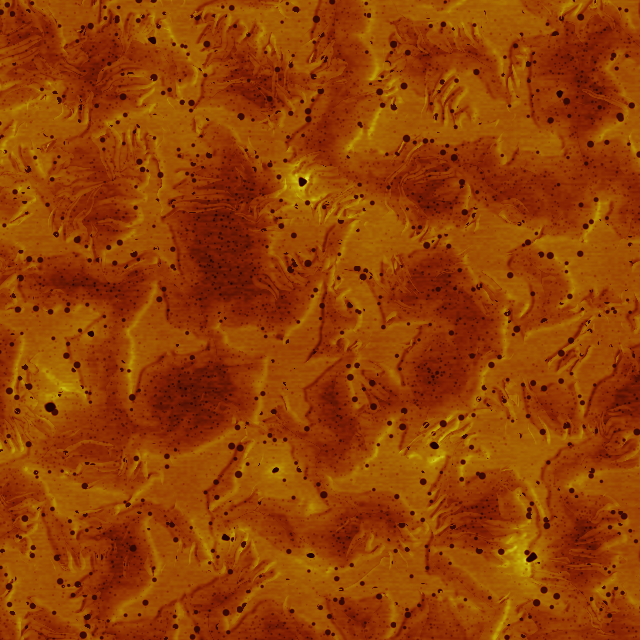
Write a Shadertoy shader that draws this texture.

```glsl
// Microscope height map of a thin film: raised branching islands over a darker
// ground, with side-lit rims, pits strung along the edges and glowing peaks.
// Islands are tapered arms per grid cell; height is then mapped to a colour ramp.

const float ISLAND_GRID = 5.6;     // islands across the canvas
const float ISLAND_HEIGHT = 0.61;
const float SHORE_HEIGHT = 0.47;   // ground next to an island
const float BASIN_HEIGHT = 0.20;   // ground far from islands
const float RIM_WIDTH = 0.0055;
const float GROOVE_WIDTH = 0.0034;
const float PEAK_GRID = 5.0;
const float PEAK_CHANCE = 0.42;
const vec2 LIGHT = vec2(-0.94, 0.34);
const float TAU = 6.2832;

const vec3 RAMP[8] = vec3[8](
    vec3(0.12, 0.01, 0.01), vec3(0.31, 0.06, 0.01), vec3(0.51, 0.12, 0.01),
    vec3(0.59, 0.22, 0.01), vec3(0.63, 0.33, 0.01), vec3(0.67, 0.44, 0.01),
    vec3(0.74, 0.63, 0.02), vec3(0.88, 0.87, 0.22));

vec2 hash2(vec2 p) {
    vec3 q = fract(p.xyx * vec3(0.1031, 0.1030, 0.0973));
    q += dot(q, q.yzx + 33.33);
    return fract((q.xx + q.yz) * q.zy);
}

float noise(vec2 p) {
    vec2 i = floor(p), f = fract(p);
    f = f * f * (3.0 - 2.0 * f);
    return mix(mix(hash2(i).x, hash2(i + vec2(1, 0)).x, f.x),
               mix(hash2(i + vec2(0, 1)).x, hash2(i + vec2(1, 1)).x, f.x), f.y);
}

// Star of tapered arms; some arms carry a comb of fingers on one side
float star(vec2 p, vec2 id) {
    vec2 seed = hash2(id + 71.0);
    float arms = 3.0 + floor(seed.x * 3.0);
    float d = 1e3;
    for (float k = 0.0; k < arms; k++) {
        vec2 r = hash2(id * 7.0 + k * 19.0 + 300.0);
        float angle = TAU * (seed.y + (k + 0.6 * r.x) / arms);
        vec2 dir = vec2(cos(angle), sin(angle));
        float along = dot(p, dir), across = dot(p, vec2(-dir.y, dir.x));
        float len = mix(0.34, 0.72, r.y);
        float t = clamp(along / len, 0.0, 1.0);
        float comb = step(0.5, r.x) * smoothstep(-0.02, 0.06, across);
        float width = mix(0.19, 0.035, t) + comb * 0.065 * sin(along * 46.0);
        d = min(d, length(p - dir * len * t) - width);
    }
    return d;
}

// Signed distance to the nearest island, in canvas units
float islands(vec2 uv) {
    vec2 p = uv * ISLAND_GRID;
    p += 0.20 * (vec2(noise(p * 3.0), noise(p * 3.0 + 40.0)) - 0.5);
    p += 0.07 * (vec2(noise(p * 11.0 + 9.0), noise(p * 11.0 + 70.0)) - 0.5);
    vec2 cell = floor(p);
    float d = 1e3;
    for (int y = -1; y <= 1; y++)
    for (int x = -1; x <= 1; x++) {
        vec2 id = cell + vec2(x, y) + 20.0;
        vec2 centre = id - 20.0 + 0.5 + 0.45 * (hash2(id) - 0.5);
        d = min(d, star(p - centre, id));
    }
    return d / ISLAND_GRID;
}

// Round pits; their chance rises where the centre lies near an island edge
float pits(vec2 uv, float grid, float radius, float near, float far, float d, vec2 normal) {
    float blur = max(0.0011, 0.8 / iResolution.y), cover = 0.0;
    vec2 cell = floor(uv * grid);
    for (int y = -1; y <= 1; y++)
    for (int x = -1; x <= 1; x++) {
        vec2 id = cell + vec2(x, y) + 50.0;
        vec2 pick = hash2(id + 210.0);
        vec2 away = (id - 50.0 + hash2(id)) / grid - uv;
        float edge = (d + dot(normal, away)) / 0.006;
        float shown = step(pick.x, mix(far, near, exp(-edge * edge)));
        float size = radius * mix(0.45, 1.0, pick.y * pick.y);
        cover = max(cover, shown * (1.0 - smoothstep(size - blur, size + blur, length(away))));
    }
    return cover;
}

// Glowing peaks: x is the halo, y the dark hole in the middle
vec2 peaks(vec2 uv) {
    vec2 cell = floor(uv * PEAK_GRID), result = vec2(0);
    vec2 wobble = 0.007 * (vec2(noise(uv * 90.0), noise(uv * 90.0 + 30.0)) - 0.5);
    for (int y = -1; y <= 1; y++)
    for (int x = -1; x <= 1; x++) {
        vec2 id = cell + vec2(x, y) + 90.0;
        vec2 pick = hash2(id + 33.0);
        float size = mix(0.45, 1.0, pick.y) * step(pick.x, PEAK_CHANCE) + 1e-4;
        float r = length(uv + wobble - (id - 90.0 + 0.15 + 0.7 * hash2(id)) / PEAK_GRID);
        result.x += size * exp(-pow(r / (0.036 * size), 1.4));
        result.y = max(result.y, 1.0 - smoothstep(0.006, 0.009, r / size));
    }
    return result;
}

vec3 ramp(float height) {
    float s = clamp(height * 5.0 + 1.0, 0.0, 6.999);
    int i = int(s);
    return mix(RAMP[i], RAMP[min(i + 1, 7)], fract(s));
}

void mainImage(out vec4 fragColor, in vec2 fragCoord) {
    vec2 uv = fragCoord / iResolution.y;

    // Distance and outward normal of the island edges
    float e = 0.0012, d = islands(uv);
    vec2 slope = vec2(islands(uv + vec2(e, 0)), islands(uv + vec2(0, e))) - d;
    float steep = length(slope) / e;
    vec2 normal = slope / max(length(slope), 1e-6);
    d /= max(steep, 0.8);

    // Ground, plateaus and slow undulation
    float ground = mix(SHORE_HEIGHT, BASIN_HEIGHT, smoothstep(0.0, 0.045, d));
    float height = mix(ISLAND_HEIGHT, ground, smoothstep(-0.003, 0.003, d));
    height += 0.20 * (noise(uv * 7.0 + 5.0) - 0.5) + 0.10 * (noise(uv * 24.0) - 0.5);

    // Rims: pale on the lit side, a thin dark groove on the other
    float lit = dot(normal, LIGHT);
    height += exp(-pow(d / RIM_WIDTH, 2.0)) * (0.06 + 0.22 * max(lit, 0.0));
    height -= exp(-pow(d / GROOVE_WIDTH, 2.0)) * 0.40 * max(-lit, 0.0);

    // Peaks, scan lines and grain
    vec2 peak = peaks(uv);
    height += 0.62 * peak.x;
    height += 0.09 * (noise(uv * vec2(28.0, 330.0)) - 0.5);
    height += 0.13 * (noise(uv * vec2(190.0, 300.0) + 11.0) - 0.5);

    // Fine pits on the ground, larger ones along the edges, holes in the peaks
    float fineChance = mix(0.10, 0.42, smoothstep(-0.004, 0.004, d));
    height -= 0.24 * pits(uv, 140.0, 0.0021, fineChance, fineChance, d, normal);
    height = mix(height, -0.14, 0.92 * pits(uv, 66.0, 0.0058, 0.48, 0.025, d, normal));
    height = mix(height, -0.2, peak.y);

    fragColor = vec4(ramp(height), 1.0);
}
```
